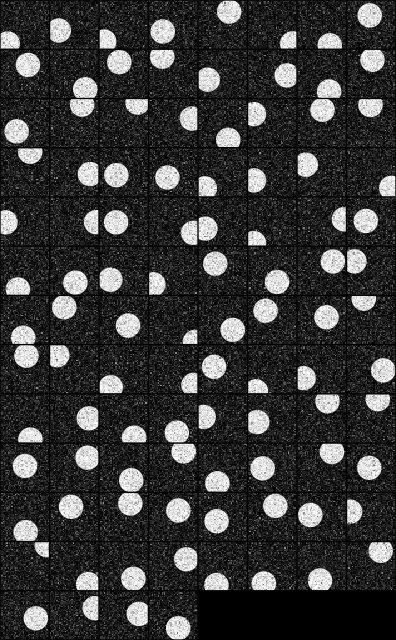
Write a Shadertoy shader that draws this pattern.

```glsl
// A contact sheet of dark grainy tiles, each holding one pale grainy disc
// at a hashed centre and clipped by its tile. Thin black gutters part the
// tiles, and the last row is only partly filled. Grain is a Weibull noise.

const vec2  TILES        = vec2(8.0, 13.0);    // columns, rows
const float LAST_ROW     = 4.0;                // filled tiles in the last row
const float DISC_RADIUS  = 0.247;              // in tile widths
const float CENTRE_INSET = 0.05;               // least distance from tile edge
const float GUTTER       = 0.028;              // in tile widths
const vec2  GRAINS       = vec2(316.0, 512.0); // grains across the canvas
const float GRAIN_SHAPE  = 1.4;                // higher is more even
const float DARK_SPREAD  = 0.132;              // lift of the ground above black
const float LIGHT_SPREAD = 0.142;              // drop of the disc below white
const float GUTTER_TONE  = 0.012;

// Integer hash of a lattice point, giving two values in 0..1
vec2 hash2(vec2 p, uint seed) {
    uvec2 q = uvec2(ivec2(p)) + seed;
    uint h = (q.x * 1597334677u) ^ (q.y * 3812015801u);
    h = (h ^ (h >> 16)) * 2146121005u;
    h = (h ^ (h >> 15)) * 2221713035u;
    h ^= h >> 16;
    return vec2(h & 65535u, h >> 16) / 65535.0;
}

// Skewed speckle: mostly small values with a tail of strong ones
float weibull(float u, float spread) {
    return spread * pow(-log(max(1.0 - u, 0.0005)), 1.0 / GRAIN_SHAPE);
}

// Antialiased coverage of a signed distance
float coverage(float dist, float pixel) {
    return clamp(0.5 - dist / pixel, 0.0, 1.0);
}

void mainImage(out vec4 fragColor, in vec2 fragCoord) {
    vec2 uv = fragCoord / iResolution.xy;
    uv.y = 1.0 - uv.y;                         // rows run from the top
    float pixel = TILES.x / iResolution.x;     // pixel size in tile widths

    // Tile lattice
    vec2 tile = floor(uv * TILES);
    vec2 local = fract(uv * TILES);

    // Grain of the ground and of the disc
    vec2 grain = hash2(floor(uv * GRAINS), 17u);
    float ground = weibull(grain.x, DARK_SPREAD);
    float light = 1.0 - weibull(grain.y, LIGHT_SPREAD);

    // One disc per tile
    vec2 centre = mix(vec2(CENTRE_INSET), vec2(1.0 - CENTRE_INSET), hash2(tile, 91u));
    float disc = coverage(length(local - centre) - DISC_RADIUS, pixel);
    float tone = mix(ground, light, disc);

    // Gutters between tiles
    vec2 edge = abs(local - 0.5) - 0.5 + 0.5 * GUTTER;
    tone = mix(GUTTER_TONE, tone, coverage(max(edge.x, edge.y), pixel));

    // Unfilled end of the last row
    if (tile.y >= TILES.y - 1.0 && tile.x >= LAST_ROW) tone = 0.0;

    fragColor = vec4(vec3(clamp(tone, 0.0, 1.0)), 1.0);
}
```
